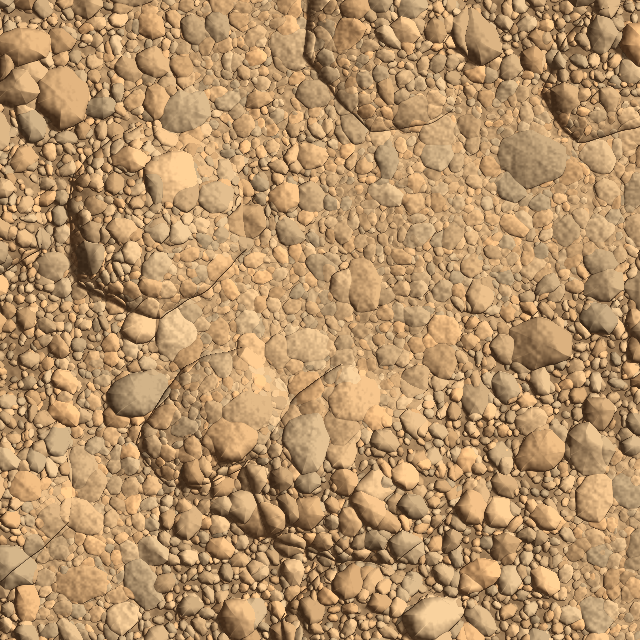
Give the GLSL for this texture, as a WebGL 1 fragment shader.

```glsl
precision highp float;
uniform vec2 u_resolution;

vec4 hash4(vec2 p, float seed) {
  return fract(sin(dot(p, vec2(127.1, 311.7)) + seed + vec4(0.0, 1.7, 3.1, 5.3)) * 43758.5);
}

float noise(vec2 p) {
  vec2 i = floor(p), f = fract(p);
  f = f * f * (3.0 - 2.0 * f);
  return mix(mix(hash4(i, 0.0).x, hash4(i + vec2(1.0, 0.0), 0.0).x, f.x),
             mix(hash4(i + vec2(0.0, 1.0), 0.0).x, hash4(i + 1.0, 0.0).x, f.x), f.y);
}

// One layer of scattered faceted stones: x = height, y = stone id
vec2 stones(vec2 p, float density, float share, float seed) {
  vec2 g = p * density + seed * 7.3;
  vec2 corner = floor(g - 0.5);
  vec2 top = vec2(0.0, 0.5);
  for (int y = 0; y < 2; y++) {
    for (int x = 0; x < 2; x++) {
      vec2 cell = corner + vec2(float(x), float(y));
      vec4 r = hash4(cell, seed);
      if (r.w > share) continue;
      vec2 d = g - cell - 0.5 - 0.6 * (r.xy - 0.5);
      float c = cos(6.283 * r.z), s = sin(6.283 * r.z);
      float radius = mix(0.36, 0.6, fract(r.w * 17.0));
      vec2 q = mat2(c, -s, s, c) * d / radius * vec2(1.0, mix(1.0, 1.6, r.x));
      // Hexagon with shifted sides, blended with a circle
      vec3 sides = abs(vec3(q.x, dot(q, vec2(0.5, 0.866)), dot(q, vec2(-0.5, 0.866)))
                       + 0.25 * (r.yzx - 0.5));
      float facet = max(sides.x, max(sides.y, sides.z));
      float f = mix(length(q), facet * 1.05, 0.6);
      float dome = sqrt(max(0.0, 1.0 - f * f)) * (1.0 + 0.4 * q.x);
      float height = dome * mix(0.4, 0.75, r.y) * radius / density;
      if (height > top.x) top = vec2(height, fract(r.z * 13.0 + r.x));
    }
  }
  return top;
}

vec2 higher(vec2 a, vec2 b) {
  return a.x > b.x ? a : b;
}

float soilCover(vec2 p) {
  return smoothstep(0.52, 0.8, noise(p * 3.3 + 4.6) + 0.2 * (noise(p * 19.0) - 0.5));
}

// x = height, y = stone id, z = relief above the ground
vec3 terrain(vec2 p) {
  float soil = soilCover(p);
  vec2 w = p + 0.009 * (vec2(noise(p * 34.0), noise(p * 34.0 + 51.0)) - 0.5);
  vec2 rock = stones(w, 11.0, 0.33, 1.0);
  rock = higher(rock, stones(w, 20.0, 0.6, 2.0));
  rock = higher(rock, stones(w, 36.0, 0.85, 3.0));
  rock = higher(rock, stones(w, 66.0, 1.0, 4.0));
  rock.x *= 1.0 - 0.7 * soil;
  float clod = 0.35 * stones(w, 3.2, 0.45, 5.0).x;
  float ground = clod + 0.012 * noise(p * 6.0) + 0.0014 * noise(p * 125.0);
  return vec3(ground + rock.x, rock.y, rock.x + 0.006 * soil);
}

void main() {
  vec2 p = gl_FragCoord.xy / min(u_resolution.x, u_resolution.y);
  vec3 here = terrain(p);

  // Sunlight from the upper right
  vec3 sun = normalize(vec3(0.64, 0.4, 0.68));
  float e = 0.0016;
  vec3 normal = normalize(vec3(here.x - terrain(p + vec2(e, 0.0)).x,
                               here.x - terrain(p + vec2(0.0, e)).x, e));
  float diffuse = max(0.0, dot(normal, sun));

  // Cast shadows
  vec2 toSun = normalize(sun.xy);
  float climb = sun.z / length(sun.xy);
  float shadow = 0.0;
  float reach = 0.004;
  for (int i = 0; i < 6; i++) {
    float rise = terrain(p + toSun * reach).x - here.x - reach * climb;
    shadow = max(shadow, rise / (0.0012 + 0.25 * reach));
    reach *= 1.6;
  }
  shadow = clamp(shadow, 0.0, 1.0);

  // Tone, stone tints and sandy grain
  float crevice = mix(0.65, 1.0, smoothstep(0.0, 0.005, here.z));
  float tone = 0.03 + 1.2 * diffuse * (1.0 - 0.85 * shadow) * crevice;
  float grain = noise(p * 300.0) - 0.5;
  tone += grain * mix(0.1, 0.22, soilCover(p));
  vec3 color = mix(vec3(0.25, 0.17, 0.1), vec3(0.92, 0.76, 0.55), clamp(tone, 0.0, 1.04));
  vec3 tint = mix(vec3(0.96, 0.99, 1.04), vec3(1.03, 0.97, 0.92), here.y);
  color *= tint * (0.88 + 0.2 * fract(here.y * 7.0));
  gl_FragColor = vec4(color, 1.0);
}
```
